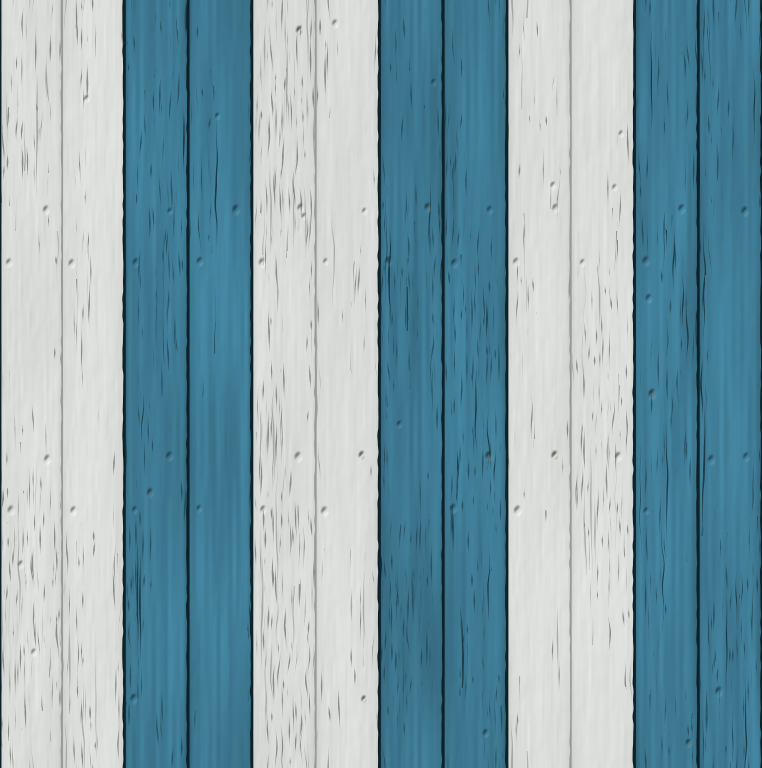
Give the GLSL for this texture, as a Shadertoy shader.

```glsl
// Draws weathered vertical planks painted in alternating white and blue pairs.

const float PLANKS = 12.0;
const vec3 WHITE_PAINT = vec3(0.858, 0.867, 0.857);
const vec3 BLUE_PAINT = vec3(0.245, 0.480, 0.580);
const vec3 WHITE_CRACK = vec3(0.47, 0.48, 0.45);
const vec3 BLUE_CRACK = vec3(0.09, 0.21, 0.26);
const vec3 WHITE_GROOVE = vec3(0.58, 0.61, 0.58);
const vec3 DARK_GROOVE = vec3(0.05, 0.13, 0.16);
const vec3 RUST = vec3(0.42, 0.34, 0.20);

// Crack density of each plank, left to right
const float WEAR[12] = float[12](0.85, 0.6, 0.7, 0.45, 0.75, 0.25,
                                 0.85, 0.6, 0.2, 0.6, 0.4, 0.5);
// Heights of the nail rows shared by all planks
const float NAIL_ROWS[4] = float[4](0.336, 0.404, 0.659, 0.727);

// Integer hash giving three values in 0..1
vec3 hash3(vec2 cell, uint seed) {
    uvec3 v = uvec3(uvec2(cell), seed) * 1664525u + 1013904223u;
    v.x += v.y * v.z; v.y += v.z * v.x; v.z += v.x * v.y;
    v ^= v >> 16u;
    v.x += v.y * v.z; v.y += v.z * v.x; v.z += v.x * v.y;
    return vec3(v >> 8u) / 16777216.0;
}

// Value noise that wraps over the unit square
float noise(vec2 uv, vec2 grid, uint seed) {
    vec2 p = uv * grid, cell = floor(p), f = fract(p);
    f = f * f * (3.0 - 2.0 * f);
    vec2 a = mod(cell, grid), b = mod(cell + 1.0, grid);
    float low = mix(hash3(a, seed).x, hash3(vec2(b.x, a.y), seed).x, f.x);
    float high = mix(hash3(vec2(a.x, b.y), seed).x, hash3(b, seed).x, f.x);
    return mix(low, high, f.y);
}

// Smooth coverage of a line, also when thinner than a pixel
float stroke(float dist, float halfWidth, float px) {
    float w = max(halfWidth, 0.0);
    return clamp((w - dist) / px + 0.5, 0.0, 1.0) * min(1.0, 2.0 * w / px);
}

// Tapered upright fissures, one candidate per grid cell
float cracks(vec2 uv, vec2 grid, float density, float halfWidth, float px, uint seed) {
    uv.x += 0.004 * (noise(uv, vec2(30, 34), seed + 7u) - 0.5);
    vec2 cell = floor(uv * grid);
    float ink = 0.0;
    for (int j = -1; j <= 1; j++)
    for (int i = -1; i <= 1; i++) {
        vec2 c = cell + vec2(i, j);
        vec3 r = hash3(mod(c, grid), seed);
        vec3 kind = hash3(mod(c, grid), seed + 1u);
        vec2 d = abs(uv - (c + r.xy) / grid);
        float reach = (0.2 + 0.75 * r.z) / grid.y;
        float w = halfWidth * (0.35 + kind.y) * (1.0 - d.y / reach);
        ink = max(ink, step(kind.x, density) * stroke(d.x, w, px));
    }
    return ink;
}

// Uneven paint surface used for relief
float paintHeight(vec2 uv) {
    return 0.5 * noise(uv, vec2(50, 22), 20u) + 0.3 * noise(uv, vec2(130, 60), 21u)
         + 0.25 * noise(uv, vec2(260, 24), 22u);
}

// Nail dents of one plank: x = shadow, y = highlight, z = rust
vec3 nails(vec2 uv, float plank, float px) {
    vec3 marks = vec3(0);
    for (int k = 0; k < 7; k++) {
        vec3 r = hash3(vec2(plank, k), 40u);
        vec3 s = hash3(vec2(plank, k), 41u);
        bool inRow = k < 4;
        float side = inRow ? (k % 2 == 0 ? 0.17 : 0.74) : 0.15 + 0.7 * s.x;
        float height = inRow ? NAIL_ROWS[k % 4] + 0.006 * (r.y - 0.5) : s.y;
        vec2 d = uv - vec2((plank + side + 0.06 * (r.x - 0.5)) / PLANKS, height);
        d.y -= round(d.y);
        float radius = mix(0.0035, 0.0055, r.z);
        d /= radius * vec2(0.85, 1.15);
        float soft = px / radius + 0.3;
        float disc = 1.0 - smoothstep(1.0 - soft, 1.0 + soft, length(d));
        float facing = dot(d, vec2(-0.6, 0.8));
        float present = step(s.z, inRow ? 0.85 : 0.6);
        marks = max(marks, present * disc * vec3(smoothstep(-0.1, 0.8, facing),
            smoothstep(0.1, 0.9, -facing), step(0.8, r.y)));
    }
    return marks;
}

void mainImage(out vec4 fragColor, in vec2 fragCoord) {
    vec2 uv = fragCoord / iResolution.xy;
    float px = 1.0 / min(iResolution.x, iResolution.y);

    // Slightly uneven plank widths
    uv.x += 0.0042 * smoothstep(0.0, 0.16, uv.x) * (1.0 - uv.x);
    float plank = mod(floor(uv.x * PLANKS), PLANKS);
    bool isBlue = mod(plank, 4.0) >= 2.0;
    vec3 color = isBlue ? BLUE_PAINT : WHITE_PAINT;

    // Tone, brushed grain and relief
    float tone = 0.5 * hash3(vec2(plank, 3), 50u).x + noise(uv, vec2(24, 5), 51u) - 0.75;
    float grain = noise(uv, vec2(190, 7), 52u) - 0.5;
    float relief = paintHeight(uv + vec2(-0.0013, 0.0013)) - paintHeight(uv);
    color *= 1.0 + (isBlue ? 0.12 : 0.035) * tone + (isBlue ? 0.15 : 0.03) * grain - 0.2 * relief;

    // Cracks gathered in worn patches
    float patchy = smoothstep(0.2, 0.85, noise(uv, vec2(36, 5), 60u));
    float density = WEAR[int(plank)] * patchy;
    float fine = cracks(uv, vec2(140, 28), density, 0.0009, px, 61u);
    float split = cracks(uv, vec2(80, 9), density * 0.55, 0.0010, px, 64u);
    float crack = isBlue ? max(0.55 * fine, 0.9 * split) : max(0.8 * fine, 0.5 * split);
    color = mix(color, isBlue ? BLUE_CRACK : WHITE_CRACK, crack);

    // Nail dents
    vec3 nail = nails(uv, plank, px);
    color = mix(color, RUST, 0.55 * nail.z * max(nail.x, nail.y));
    color = color * (1.0 - 0.5 * nail.x) + 0.10 * nail.y;

    // Grooves between planks, with frayed edges
    float joint = round(uv.x * PLANKS);
    float kind = mod(joint, 4.0);
    float fray = noise(uv, vec2(12, 90), 70u) - 0.5;
    float dist = abs(uv.x - joint / PLANKS + 0.0008 * fray);
    float halfWidth = (kind == 1.0 ? 0.0013 : 0.0019) + 0.0007 * fray;
    color *= 1.0 - (isBlue ? 0.22 : 0.07) * exp(-dist / 0.0035);
    color = mix(color, kind == 1.0 ? WHITE_GROOVE : DARK_GROOVE, stroke(dist, halfWidth, px));

    fragColor = vec4(clamp(color, 0.0, 1.0), 1.0);
}
```
